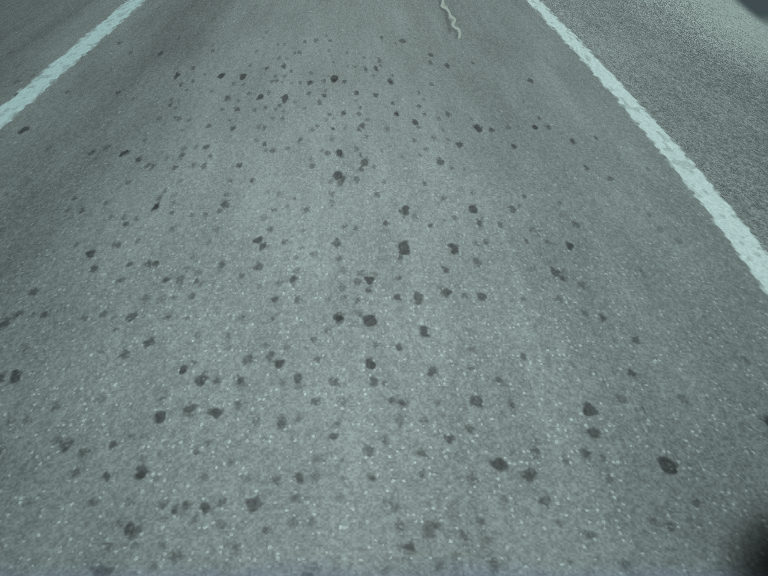
Write a Shadertoy shader that draws this texture.

```glsl
float hash(vec2 p) {
    vec3 h = fract(p.xyx * 0.1031);
    h += dot(h, h.yzx + 33.33);
    return fract((h.x + h.y) * h.z);
}

float noise(vec2 p) {
    vec2 i = floor(p), f = fract(p);
    f = f * f * (3.0 - 2.0 * f);
    return mix(mix(hash(i), hash(i + vec2(1, 0)), f.x),
               mix(hash(i + vec2(0, 1)), hash(i + vec2(1, 1)), f.x), f.y);
}

float segmentDistance(vec2 p, vec2 a, vec2 b) {
    vec2 ab = b - a;
    return length(p - a - ab * clamp(dot(p - a, ab) / dot(ab, ab), 0.0, 1.0));
}

float band(float x, float center, float width) {
    float d = (x - center) / width;
    return exp(-d * d);
}

// One jittered blob per cell; chance picks the occupied cells
float blobs(vec2 p, float chance, float radius, float soft) {
    vec2 cell = floor(p);
    vec2 jitter = 0.3 + 0.4 * vec2(hash(cell + 17.3), hash(cell + 41.7));
    vec2 d = (p - cell - jitter) * vec2(1.0, 0.75 + 0.4 * hash(cell + 5.1));
    float r = radius * (0.6 + 0.6 * hash(cell + 71.9));
    float rough = (noise(p * 9.0) - 0.5) * radius * 0.9;
    return step(hash(cell + 3.7), chance) * (1.0 - smoothstep(r - soft, r + soft, length(d) + rough));
}

// Paint coverage of a stripe, given horizontal offset and half width
float stripe(float offset, float halfWidth, float soft) {
    return 1.0 - smoothstep(halfWidth - soft, halfWidth + soft, abs(offset));
}

void mainImage(out vec4 fragColor, in vec2 fragCoord) {
    vec2 p = fragCoord / iResolution.y;
    float px = 1.0 / iResolution.y;
    float t = 1.0 - p.y;

    // Road coordinates fanning out from the vanishing point
    float depth = 1.32 - p.y;
    float lane = (p.x - 0.609) / depth;
    vec2 road = vec2(lane, log(depth) * 1.1) + 7.0;

    float rightOffset = p.x - (0.925 + 0.985 * t - 0.264 * t * t);
    float leftOffset = p.x - (0.238 - 1.16 * t);
    float shoulder = smoothstep(0.0, 0.03, rightOffset);

    // Worn and darkened wheel tracks
    float light = 0.525;
    light += 0.035 * band(lane, -0.12, 0.42) * smoothstep(0.0, 0.35, t);
    light -= 0.085 * band(lane, -0.82, 0.24) * (1.0 - 0.5 * t);
    light -= 0.035 * band(lane, 0.52, 0.16) * (1.0 - 0.6 * t);
    light -= 0.06 * smoothstep(0.0, -0.12, leftOffset);
    light += 0.015 * shoulder;
    light += 0.05 * (noise(road * vec2(12.0, 7.0)) - 0.5);
    light += 0.025 * (noise(road * vec2(55.0, 9.0)) - 0.5);

    // Asphalt grain, coarser close by and on the shoulder
    float nearness = smoothstep(0.3, 1.1, depth);
    float grain = noise(road * 330.0) + 0.7 * noise(road * 150.0) - 0.85;
    light += grain * (mix(0.07, 0.11, nearness) + 0.09 * shoulder);
    light += 0.15 * nearness * blobs(road * 105.0, 0.16, 0.24, 0.15);
    light += 0.10 * blobs(road * 62.0 + 9.0, 0.035, 0.16, 0.08);

    // Oil drips, from large dark ones to small faint ones
    float dripArea = smoothstep(-0.85, -0.5, lane) * (1.0 - smoothstep(0.1, 0.65, lane));
    dripArea *= smoothstep(0.02, 0.16, t);
    for (int i = 0; i < 4; i++) {
        float k = float(i);
        float drip = blobs(road * (11.0 + 6.0 * k) + 13.0 * k, 0.04 + 0.20 * dripArea, 0.125 + 0.025 * k, 0.045 + 0.03 * k);
        light *= 1.0 - drip * (0.40 - 0.075 * k) * smoothstep(0.0, 0.12, t) * (1.0 - shoulder);
    }

    // Lens falloff
    vec2 fromCenter = (p - vec2(0.66, 0.50)) * vec2(1.0, 0.85);
    light *= 1.06 - 0.42 * dot(fromCenter, fromCenter);

    vec3 color = light * vec3(0.875, 1.0, 0.985);
    color.r += 0.012 * band(p.x, 0.65, 0.4);

    // Pale sand beyond the shoulder, with a dark verge in the corner
    float verge = p.x - 1.20 - 1.15 * t;
    float sand = smoothstep(-0.14, 0.03, verge + 0.08 * grain);
    sand *= 1.0 - smoothstep(0.05, 0.20, t);
    color = mix(color, vec3(0.57, 0.65, 0.63) + 0.10 * grain, 0.8 * sand);
    color = mix(color, vec3(0.25, 0.30, 0.31), smoothstep(0.065, 0.09, verge) * (1.0 - smoothstep(0.02, 0.06, t)));

    // Painted lane lines with worn edges
    float wear = (noise(road * 90.0) - 0.5) * 0.008;
    float leftLine = stripe(leftOffset + wear, 0.015 + 0.035 * t, 2.5 * px);
    float rightLine = stripe(rightOffset + wear, 0.011 + 0.032 * t, 2.0 * px);
    float chips = 1.0 - 0.3 * smoothstep(0.62, 0.85, noise(road * 70.0));
    color = mix(color, vec3(0.60, 0.73, 0.73) + 0.05 * grain, leftLine * 0.88 * chips);
    color = mix(color, vec3(0.69, 0.80, 0.79) + 0.07 * grain, rightLine * 0.94 * chips);

    // Pale crack with a shadowed side
    vec2 bent = p + vec2((noise(p * 90.0) - 0.5) * 0.012, 0.0);
    float crack = segmentDistance(bent, vec2(0.764, 1.01), vec2(0.798, 0.935));
    float shadow = segmentDistance(bent, vec2(0.757, 1.01), vec2(0.791, 0.935));
    color *= 1.0 - 0.15 * (1.0 - smoothstep(0.0, 0.006, shadow));
    color = mix(color, vec3(0.64, 0.71, 0.67), 0.75 * (1.0 - smoothstep(0.001, 0.001 + 1.5 * px, crack)));

    // Bluish haze at the lower rim and dark lower right corner
    float rim = 1.0 - smoothstep(0.0, 0.045, p.y + 0.02 * noise(p * 30.0));
    color = mix(color, vec3(0.42, 0.48, 0.55) + 0.08 * grain, 0.5 * rim);
    color *= mix(0.22, 1.0, smoothstep(0.0, 0.13, length((p - vec2(1.35, 0.01)) * vec2(1.0, 0.8))));

    fragColor = vec4(clamp(color, 0.0, 1.0), 1.0);
}
```
